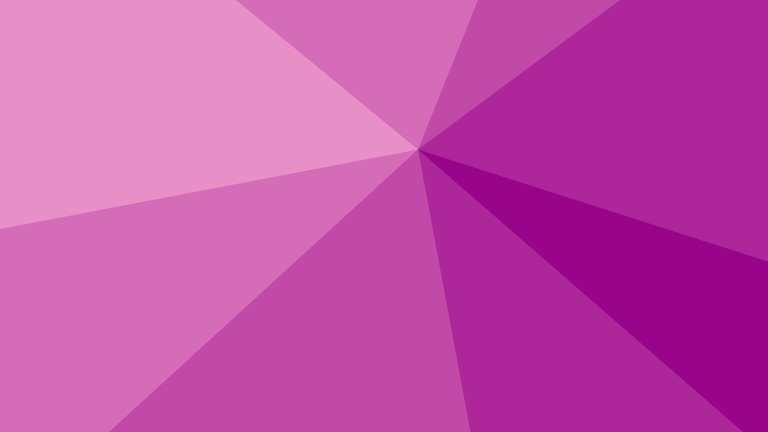
A WebGL 1 fragment shader for this background:

```glsl
precision highp float;
// Flat pink and purple wedges that fan out from one hub right of centre.
// Going round the hub, four edges step the shade up and four step it back
// down; the tone is a straight blend from dark purple to light pink.

uniform vec2 u_resolution;

// Pixel coverage beyond each edge angle (degrees), smoothed along the arc.
vec4 edgesPassed(float angle, vec4 edgeAngles, float radiusInPixels) {
    return clamp(radians(angle - edgeAngles) * radiusInPixels + 0.5, 0.0, 1.0);
}

void main() {
    // Position relative to the hub, in canvas heights
    vec2 fromHub = gl_FragCoord.xy / u_resolution.y - vec2(0.9676, 0.6539);
    float radiusInPixels = length(fromHub) * u_resolution.y;

    // Angle from -30 to 330 degrees, so the seam lies inside the darkest wedge
    float angle = mod(degrees(atan(fromHub.y, fromHub.x)) + 30.0, 360.0) - 30.0;

    // Shade level from 0 (dark) to 4 (light)
    vec4 rising = edgesPassed(angle, vec4(-17.74, 36.5, 68.13, 140.6), radiusInPixels);
    vec4 falling = edgesPassed(angle, vec4(190.77, 222.43, 280.53, 319.0), radiusInPixels);
    float level = dot(rising - falling, vec4(1.0));

    vec3 darkPurple = vec3(0.598, 0.018, 0.543);
    vec3 lightPink = vec3(0.915, 0.56, 0.782);
    gl_FragColor = vec4(mix(darkPurple, lightPink, level / 4.0), 1.0);
}
```
